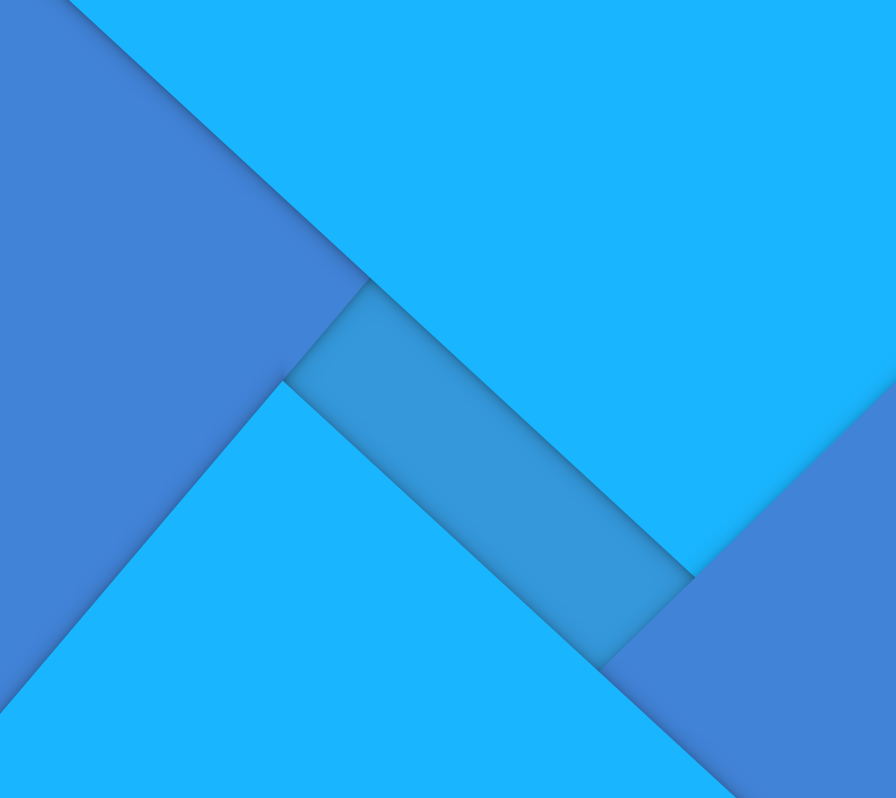
This background is drawn by a Shadertoy shader. Its source:

```glsl
const vec3 CYAN = vec3(0.10, 0.71, 1.00);
const vec3 ROYAL = vec3(0.255, 0.514, 0.845);
const vec3 STEEL = vec3(0.204, 0.596, 0.859);
const float SHADOW_WIDTH = 0.0075;

// Signed distance to the line from a to b, positive on its left side
float lineSide(vec2 p, vec2 a, vec2 b) {
    vec2 along = normalize(b - a);
    return dot(p - a, vec2(-along.y, along.x));
}

// Lay a sheet over the colour below, with a soft shadow outside its edge
vec3 laySheet(vec3 below, vec3 sheet, float dist, float shadow, float pixel) {
    below *= 1.0 - shadow * exp(-max(dist, 0.0) / SHADOW_WIDTH);
    float cover = 1.0 - smoothstep(-0.7 * pixel, 0.7 * pixel, dist);
    return mix(below, sheet, cover);
}

void mainImage(out vec4 fragColor, in vec2 fragCoord) {
    vec2 p = fragCoord / iResolution.y;
    float pixel = 1.0 / iResolution.y;

    // Fold lines shared by the sheets
    float upperFold = lineSide(p, vec2(0.0863, 1.0), vec2(0.8713, 0.2763));
    float leftFold = lineSide(p, vec2(0.0, 0.1053), vec2(0.4635, 0.6520));
    float lowerFold = lineSide(p, vec2(0.3538, 0.5234), vec2(0.9225, 0.0));
    float rightFold = lineSide(p, vec2(0.7515, 0.1594), vec2(1.1228, 0.5219));

    // Sheets from back to front
    vec3 color = STEEL;
    color = laySheet(color, ROYAL, -leftFold, 0.24, pixel);
    color = laySheet(color, CYAN, -upperFold, 0.27, pixel);
    color = laySheet(color, ROYAL, rightFold, 0.16, pixel);
    color = laySheet(color, CYAN, max(leftFold, lowerFold), 0.22, pixel);

    fragColor = vec4(color, 1.0);
}
```
